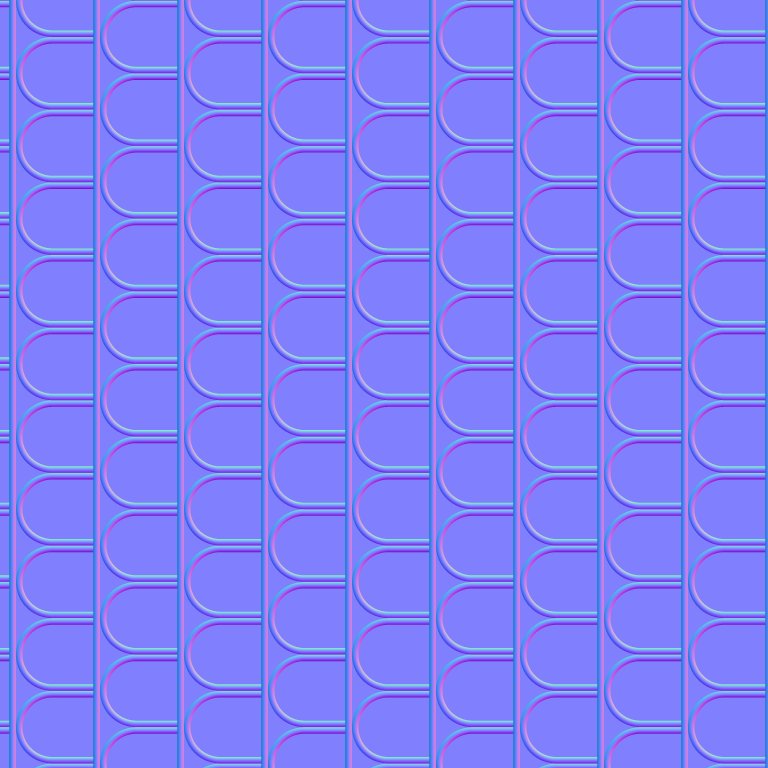
A Shadertoy shader for this texture map:

```glsl
// Tangent-space normal map of columns of sideways arches, split by vertical bars.
// Every line is a raised round tube: its distance field gives the slope direction,
// and the position across the tube gives the tilt. Odd columns shift half a row.

const vec2 CELL = vec2(0.109375, 0.0946);    // column width, row height
const vec2 GRID_START = vec2(0.0164, 0.0482); // first bar from left, first seam from top
const float TUBE_RADIUS = 0.0042;
const float BAR_TILT = 0.93;
const float OUTER_TILT = 0.78;
const float INNER_TILT = 0.96;
const int SAMPLES = 4;

// Sideways tilt of a tube, zero beyond its radius.
float tubeTilt(float dist, float radius, float outerTilt, float innerTilt) {
    float across = dist / radius;
    float tilt = across > 0.0 ? outerTilt : innerTilt;
    return abs(across) < 1.0 ? across * tilt : 0.0;
}

// Arch closed by a half circle on the left and open to the right.
// Returns the outward direction in xy and the signed distance in z.
vec3 archField(vec2 p, float radius) {
    vec2 spoke = vec2(min(p.x, 0.0), p.y);
    float len = max(length(spoke), 1e-5);
    return vec3(spoke / len, len - radius);
}

// Slope of the whole surface at a canvas point.
vec2 surfaceSlope(vec2 uv) {
    float along = (uv.x - GRID_START.x) / CELL.x;
    float column = floor(along);
    float x = (along - column) * CELL.x;

    // Bars sit on the column borders and cover the arch ends.
    float barDist = x < 0.5 * CELL.x ? x : x - CELL.x;
    if (abs(barDist) < TUBE_RADIUS) {
        return vec2(tubeTilt(barDist, TUBE_RADIUS, BAR_TILT, BAR_TILT), 0.0);
    }

    // Stacked arches, staggered from one column to the next.
    float stagger = 0.5 * mod(column, 2.0);
    float row = fract((1.0 - uv.y - GRID_START.y) / CELL.y + stagger);
    float outerRadius = 0.5 * CELL.y;
    vec2 p = vec2(x - TUBE_RADIUS - outerRadius, (0.5 - row) * CELL.y);
    vec3 arch = archField(p, outerRadius - 1.04 * TUBE_RADIUS);
    return arch.xy * tubeTilt(arch.z, TUBE_RADIUS, OUTER_TILT, INNER_TILT);
}

// Packs a unit normal into a colour.
vec3 encodeNormal(vec2 slope) {
    float z = sqrt(max(1.0 - dot(slope, slope), 0.0));
    return 0.5 + 0.5 * vec3(slope, z);
}

void mainImage(out vec4 fragColor, in vec2 fragCoord) {
    // Average a small grid of samples to smooth the edges.
    vec3 color = vec3(0.0);
    for (int j = 0; j < SAMPLES; j++) {
        for (int i = 0; i < SAMPLES; i++) {
            vec2 offset = (vec2(i, j) + 0.5) / float(SAMPLES) - 0.5;
            vec2 uv = (fragCoord + offset) / iResolution.y;
            color += encodeNormal(surfaceSlope(uv));
        }
    }
    fragColor = vec4(color / float(SAMPLES * SAMPLES), 1.0);
}
```
